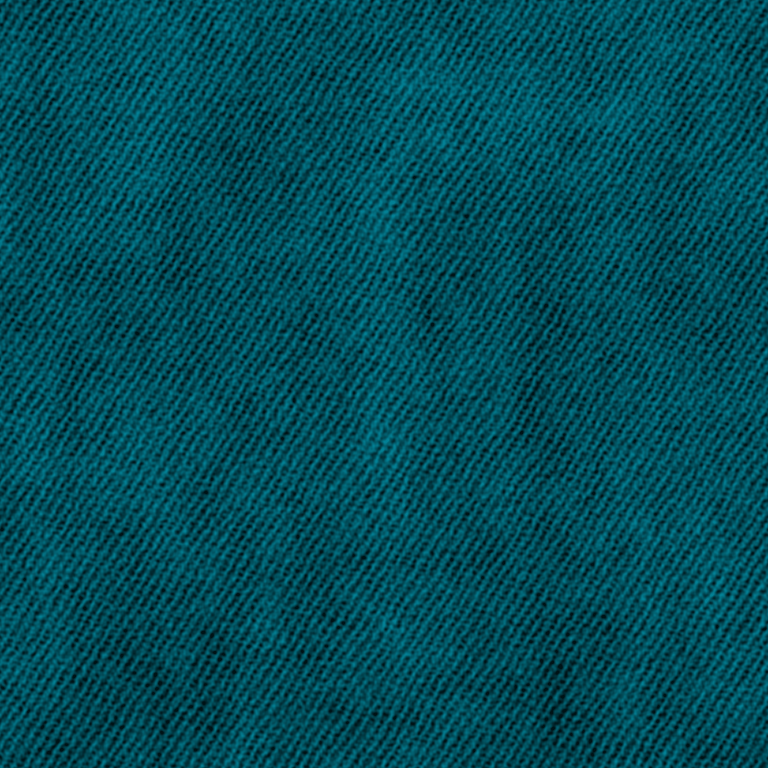
Write a Shadertoy shader that draws this texture.

```glsl
const float TAU = 6.2831853;

// Weave: cycles across and down the canvas
const vec2 TWILL_COUNT = vec2(69.0, -44.0);
const vec2 STITCH_COUNT = vec2(36.0, 108.0);
const float BEND = 0.40;          // slow drift of the ribs, in cycles
const float WOBBLE = 0.22;        // thread irregularity, in cycles
const float SLIP = 0.50;          // stitch irregularity, in cycles

// Tone, from 0 (shadow) to 1 (highlight)
const float RIB_TONE = 0.77;
const float GROOVE_DEPTH = 0.34;
const float STITCH_DEPTH = 0.26;
const float GRAIN = 0.42;
const float FUZZ = 0.13;
const float FADE = 0.13;
const float STREAK = 0.09;
const float TOP_LIFT = 0.08;

const vec3 SHADOW = vec3(0.000, 0.070, 0.084);
const vec3 HIGHLIGHT = vec3(0.012, 0.500, 0.580);

// Unit gradient vector for a lattice point
vec2 latticeGradient(ivec2 cell) {
    uvec2 q = uvec2(cell) * uvec2(1597u, 3571u);
    uint h = (q.x ^ (q.y << 7)) * 74933u + q.y;
    h = (h ^ (h >> 15)) * 48271u;
    h ^= h >> 13;
    float angle = TAU * float(h & 65535u) / 65536.0;
    return vec2(cos(angle), sin(angle));
}

float gradientNoise(vec2 p) {
    ivec2 cell = ivec2(floor(p));
    vec2 f = fract(p);
    vec2 u = f * f * f * (f * (f * 6.0 - 15.0) + 10.0);
    float a = dot(latticeGradient(cell), f);
    float b = dot(latticeGradient(cell + ivec2(1, 0)), f - vec2(1, 0));
    float c = dot(latticeGradient(cell + ivec2(0, 1)), f - vec2(0, 1));
    float d = dot(latticeGradient(cell + ivec2(1, 1)), f - vec2(1, 1));
    return mix(mix(a, b, u.x), mix(c, d, u.x), u.y);
}

// Sum of octaves, each rotated and offset
float fractalNoise(vec2 p) {
    float sum = 0.0;
    float weight = 1.0;
    for (int i = 0; i < 4; i++) {
        sum += weight * gradientNoise(p);
        p = mat2(1.6, 1.2, -1.2, 1.6) * p + 17.3;
        weight *= 0.55;
    }
    return sum;
}

// Smooth wave from 0 to 1 that flattens when too fine to resolve
float softWave(float phase) {
    float visible = 1.0 - smoothstep(0.4, 0.8, fwidth(phase));
    return 0.5 - 0.5 * visible * cos(TAU * phase);
}

// Diagonal ribs with dark stitches sunk into the grooves
float weave(vec2 uv) {
    float bend = BEND * gradientNoise(uv * 13.0 + 5.0);
    float wobble = WOBBLE * gradientNoise(uv * vec2(95.0, 75.0) + 41.0);
    float groove = softWave(dot(uv, TWILL_COUNT) + bend + wobble);
    float slip = SLIP * gradientNoise(uv * 48.0 + 83.0);
    float stitch = softWave(dot(uv, STITCH_COUNT) + slip);
    float contrast = 1.0 + 0.5 * gradientNoise(uv * 24.0 + 61.0);
    return RIB_TONE - contrast * groove * (GROOVE_DEPTH + STITCH_DEPTH * stitch);
}

// Broad worn patches and faint upright streaks
float wear(vec2 uv) {
    float patches = fractalNoise(uv * vec2(5.0, 4.0) + 29.0);
    float streaks = fractalNoise(uv * vec2(13.0, 2.5) + 71.0);
    return FADE * patches + STREAK * streaks + TOP_LIFT * (uv.y - 0.5);
}

// Cotton fibres: fine grain plus slightly larger fuzz
float fibres(vec2 uv) {
    float grain = gradientNoise(uv * vec2(205.0, 180.0) + 11.0);
    float fuzz = gradientNoise(uv * vec2(85.0, 105.0) + 101.0);
    return GRAIN * grain + FUZZ * fuzz;
}

void mainImage(out vec4 fragColor, in vec2 fragCoord) {
    vec2 uv = fragCoord / iResolution.xy;
    float tone = weave(uv) + wear(uv) + fibres(uv);
    fragColor = vec4(mix(SHADOW, HIGHLIGHT, clamp(tone, 0.0, 1.0)), 1.0);
}
```
